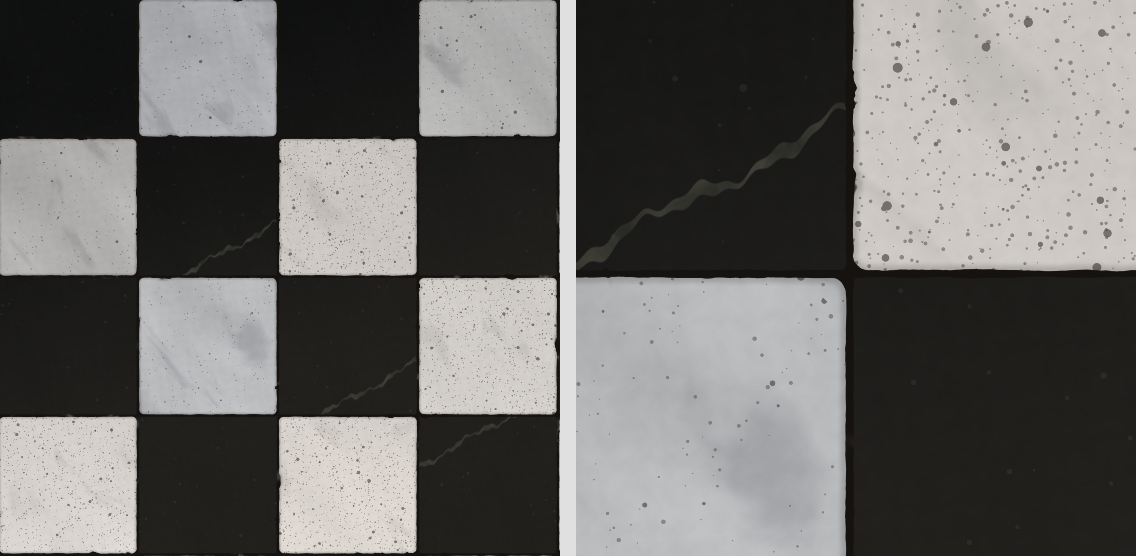
Left: the whole. Right: its middle third, enlarged.
Reproduce this texture procedurally as a WebGL 1 fragment shader.

```glsl
precision highp float;
// Checkerboard floor of speckled white marble and black stone tiles, four by four.
uniform vec2 u_resolution;

#define TILES 4.0
#define GRID_SHIFT vec2(0.015, -0.010)
#define GAP 0.009
#define CORNER 0.035
#define VEIN_SLOPE 0.56
#define VEIN_WIDTH 0.011
#define WARM_WHITE vec3(0.865, 0.845, 0.825)
#define COOL_WHITE vec3(0.770, 0.770, 0.772)
#define BLACK_LOW vec3(0.128, 0.124, 0.113)
#define BLACK_HIGH vec3(0.060, 0.062, 0.063)
#define GROUT vec3(0.085, 0.072, 0.062)
#define VEIN_COLOR vec3(0.270, 0.270, 0.235)

vec2 hash2(vec2 p) {
  return fract(sin(vec2(dot(p, vec2(127.1, 311.7)), dot(p, vec2(269.5, 183.3)))) * 43758.5);
}

// Layered, rotated and warped sines, roughly -1 to 1
float clouds(vec2 p) {
  float sum = 0.0, amp = 0.55;
  for (int i = 0; i < 5; i++) {
    p = mat2(0.8, 0.6, -0.6, 0.8) * p * 1.75 + 0.8 * sin(p.yx * 1.1 + float(i));
    sum += amp * sin(p.x) * cos(p.y);
    amp *= 0.62;
  }
  return sum;
}

// Cellular dots of random size; soft is the edge width in tile units
float specks(vec2 p, float scale, float density, float soft) {
  vec2 q = p * scale, base = floor(q);
  float ink = 0.0, w = 0.5 * soft * scale;
  for (int j = -1; j <= 1; j++) {
    for (int i = -1; i <= 1; i++) {
      vec2 cell = base + vec2(float(i), float(j));
      vec2 kind = hash2(cell + 57.0);
      float radius = 0.08 + 0.24 * kind.x * kind.x;
      float d = length(q - cell - hash2(cell));
      ink = max(ink, step(kind.y, density) * (1.0 - smoothstep(radius - w, radius + w, d)));
    }
  }
  return ink;
}

// Signed distance to a rounded tile with worn edges
float tileEdge(vec2 local, vec2 grid, float corner) {
  vec2 q = abs(local - 0.5) - (0.5 - GAP - corner);
  float d = length(max(q, 0.0)) + min(max(q.x, q.y), 0.0) - corner;
  float chips = smoothstep(0.45, 1.0, clouds(grid * 8.0));
  return d + 0.003 * clouds(grid * 13.0) + 0.014 * chips;
}

vec3 whiteMarble(vec2 local, vec2 id, vec2 uv, float soft) {
  vec2 seed = hash2(id + 3.0) * 20.0;
  vec2 p = local + seed;
  // Tiles below the diagonal are warm and pitted, the others cool and cloudy
  float warm = step(0.5, id.x - id.y + 1.0 - mod(id.x, 2.0));
  vec2 along = vec2(local.x + 0.7 * local.y, local.y - 0.35 * local.x);
  float haze = clouds(along * vec2(2.4, 1.3) + seed);
  float patches = smoothstep(0.3, 0.9, clouds(along * vec2(4.2, 2.1) - seed));
  vec3 col = mix(COOL_WHITE, WARM_WHITE, warm);
  col *= 1.0 + mix(0.065, 0.025, warm) * haze;
  col -= mix(0.075, 0.050, warm) * patches * vec3(1.0, 0.98, 0.90);
  col += 0.014 * clouds(p * 33.0);
  col += (hash2(seed).x - 0.5) * 0.02 * vec3(1.0, 0.2, -1.0);
  // Fine pits and fewer coarse ones
  float pitting = mix(0.28, 1.0, warm) * (0.8 + 0.35 * haze);
  float fine = specks(p, 58.0, 0.36 * pitting, soft);
  float coarse = specks(p, 25.0, 0.14 * pitting, soft);
  col = mix(col, vec3(0.43, 0.40, 0.37), 0.62 * fine);
  col = mix(col, vec3(0.30, 0.28, 0.27), 0.65 * coarse);
  // Light falls off toward the top and the left
  return col * (1.0 - 0.125 * uv.y - 0.06 * smoothstep(0.35, 0.0, uv.x) * uv.y);
}

vec3 blackStone(vec2 local, vec2 id, vec2 uv, float soft) {
  float fade = smoothstep(0.35, 1.0, 0.8 * uv.y + 0.3 * (1.0 - uv.x));
  vec3 col = mix(BLACK_LOW, BLACK_HIGH, fade);
  col += 0.004 * clouds(local * 3.0 + id * 5.0) + 0.004 * clouds(local * 30.0 + id);
  col += 0.045 * specks(local + id * 3.0, 30.0, 0.035, soft);
  // A pale vein runs through the falling diagonal of tiles
  float veined = step(abs(id.x + id.y - 3.0), 0.5) * step(0.5, id.x);
  float start = mix(-0.17, 0.63, step(2.5, id.x));
  float wiggle = 0.018 * sin(local.x * 13.0 + id.x) + 0.010 * sin(local.x * 41.0)
               + 0.006 * sin(local.x * 97.0 + id.y);
  float d = abs(local.y - start - VEIN_SLOPE * local.x - wiggle) * 0.87;
  float width = VEIN_WIDTH * (1.0 + 0.5 * sin(local.x * 29.0 + id.x * 2.0));
  float vein = 1.0 - smoothstep(width - soft, width + soft, d);
  float strength = 0.62 + 0.28 * clouds(local * 14.0);
  return mix(col, VEIN_COLOR, veined * vein * clamp(strength, 0.0, 1.0));
}

void main() {
  vec2 uv = gl_FragCoord.xy / u_resolution;
  vec2 grid = uv * TILES + GRID_SHIFT;
  vec2 id = floor(grid), local = fract(grid);
  float soft = TILES / min(u_resolution.x, u_resolution.y);
  float isBlack = mod(id.x + id.y, 2.0);

  // Joint with occasional pale crumbs
  float crumbs = smoothstep(0.5, 0.9, clouds(grid * 5.0 + 9.0));
  vec3 col = GROUT + 0.20 * crumbs;

  vec3 stone = isBlack > 0.5 ? blackStone(local, id, uv, soft)
                             : whiteMarble(local, id, uv, soft);
  float d = tileEdge(local, grid, mix(CORNER, 0.01, isBlack));
  // Worn rim darkens the white tiles only
  stone *= 1.0 - 0.16 * (1.0 - isBlack) * smoothstep(-0.022, 0.0, d);
  col = mix(col, stone, 1.0 - smoothstep(-0.6 * soft, 0.6 * soft, d));
  gl_FragColor = vec4(col, 1.0);
}
```
